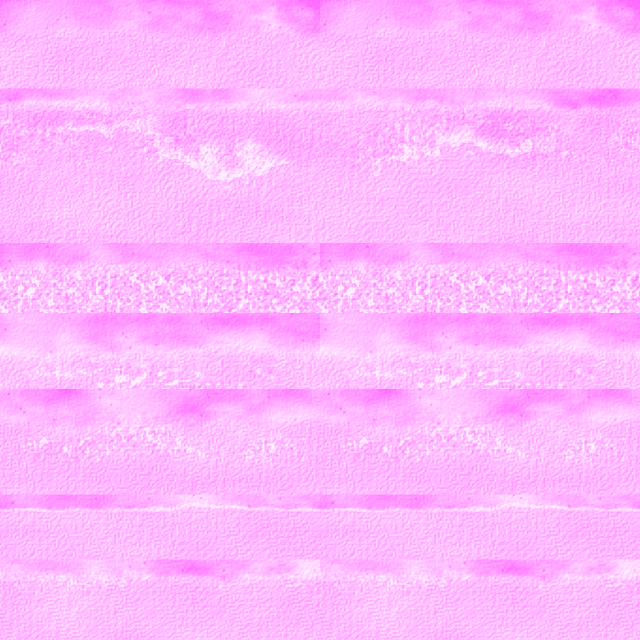
A WebGL 2 fragment shader for this texture:

```glsl
#version 300 es
precision highp float;
uniform vec2 u_resolution;
out vec4 outColor;

#define TILES 2.0
#define STRIPS 7
#define STAIN_TONE 0.67
#define PLASTER_TONE 0.735
#define STAIN_CONTRAST 0.62
#define GRAIN 0.22
#define SEAM_PALE 0.12
#define PIT_DENSITY 0.025
#define LIP_GLOW 0.19
#define CRACK_GLOW 0.16

// Each strip: top, stain depth, waviness of its edge, width of the pale edge
const vec4 SHAPE[STRIPS] = vec4[](
  vec4(0.000, 0.052, 0.006, 0.006), vec4(0.138, 0.026, 0.010, 0.008),
  vec4(0.380, 0.038, 0.020, 0.012), vec4(0.489, 0.062, 0.018, 0.011),
  vec4(0.608, 0.060, 0.025, 0.012), vec4(0.773, 0.023, 0.004, 0.0025),
  vec4(0.874, 0.028, 0.008, 0.008));
// Each strip: strength of the pale edge, fleck start, fleck end, fleck strength
const vec4 WEAR[STRIPS] = vec4[](
  vec4(0.01, 0.06, 0.08, 0.00), vec4(0.09, 0.03, 0.12, 0.13),
  vec4(0.02, 0.04, 0.14, 0.23), vec4(0.08, 0.082, 0.14, 0.20),
  vec4(0.02, 0.05, 0.11, 0.19), vec4(0.17, 0.03, 0.10, 0.03),
  vec4(0.08, 0.02, 0.05, 0.12));
// Pale patches left and right of each tile seam
const vec2 SEAM[STRIPS] = vec2[](vec2(1.0, 0.9), vec2(0.0), vec2(0.0, 1.0),
  vec2(1.0, 0.3), vec2(0.0), vec2(0.2, 0.6), vec2(0.0, 0.9));

float hash(vec2 p) {
  return fract(sin(dot(p, vec2(127.1, 311.7))) * 43758.5453);
}

// Value noise that wraps across a tile of the given width
float noise(vec2 p, vec2 freq, float wide) {
  p *= freq;
  vec2 cell = floor(p), f = p - cell;
  f = f * f * (3.0 - 2.0 * f);
  float wrap = freq.x * wide;
  float x0 = mod(cell.x, wrap), x1 = mod(cell.x + 1.0, wrap);
  return mix(mix(hash(vec2(x0, cell.y)), hash(vec2(x1, cell.y)), f.x),
             mix(hash(vec2(x0, cell.y + 1.0)), hash(vec2(x1, cell.y + 1.0)), f.x), f.y);
}

float fbm(vec2 p, vec2 freq, float wide) {
  float sum = 0.0, amp = 1.0, total = 0.0;
  for (int i = 0; i < 5; i++) {
    sum += amp * noise(p, freq, wide);
    total += amp;
    freq *= 2.0;
    amp *= 0.6;
  }
  return sum / total;
}

float bump(float x, float centre, float width) {
  float d = (x - centre) / width;
  return exp(-d * d);
}

// Sparse dark specks, one possible per cell
float pits(vec2 p, float wide) {
  vec2 cell = floor(p * 170.0), f = fract(p * 170.0);
  cell.x = mod(cell.x, 170.0 * wide);
  float radius = 0.15 + 0.2 * hash(cell + 5.3);
  vec2 centre = 0.35 + 0.3 * vec2(hash(cell + 1.7), hash(cell + 9.1));
  return step(1.0 - PIT_DENSITY, hash(cell)) * smoothstep(radius + 0.15, radius - 0.15, length(f - centre));
}

// Peeling patches: worn dark ground, ragged pale lip and hairline cracks
float peeling(vec2 p, float v, float fine) {
  float ragged = fbm(p, vec2(18.0, 22.0), 1.0) - 0.5;
  float lip = 0.075 + 0.05 * bump(p.x, 0.36, 0.11) + 0.03 * bump(p.x, 0.66, 0.09) + 0.1 * ragged;
  lip += 0.035 * pow(noise(vec2(p.x, 0.0), vec2(34.0), 1.0), 5.0);
  float patches = smoothstep(0.07, 0.11, p.x) * smoothstep(0.46, 0.44, p.x)
                + smoothstep(0.56, 0.59, p.x) * smoothstep(0.88, 0.82, p.x);
  float d = v - lip;
  float thick = 0.006 + 0.032 * noise(p, vec2(14.0, 6.0), 1.0);
  float pale = smoothstep(-thick, 0.0, d) * smoothstep(0.002, -0.001, d);
  float vein = smoothstep(0.016, 0.0, abs(fbm(p + 3.0, vec2(14.0), 1.0) - 0.5));
  float crack = vein * bump(d, 0.0, 0.025);
  float worn = smoothstep(0.025, 0.045, v) * smoothstep(0.15, 0.07, v);
  return patches * (LIP_GLOW * pale * (0.5 + 0.7 * fine) + CRACK_GLOW * crack)
       - 0.06 * worn * (0.8 + 3.0 * ragged);
}

float tone(vec2 p) {
  int s = 0;
  for (int i = 1; i < STRIPS; i++) if (p.y >= SHAPE[i].x) s = i;
  vec4 shape = SHAPE[s], wear = WEAR[s];
  float wide = s == 1 ? 1.0 : 1.0 / TILES;
  vec2 q = vec2(mod(p.x, wide), p.y);
  float v = p.y - shape.x, u = q.x / wide;

  // Clouded stain, paler beside the seam
  float cloud = fbm(q, vec2(10.0, 18.0), wide) - 0.5;
  float ragged = 0.5 * cloud;
  float pale = SEAM[s].x * smoothstep(0.24, 0.02, u + ragged)
             + SEAM[s].y * smoothstep(0.78, 0.95, u + ragged);
  float stain = STAIN_TONE + STAIN_CONTRAST * cloud + SEAM_PALE * pale;

  // Plaster below a wavy, broken pale edge
  float edge = shape.y + shape.z * 2.0 * (fbm(vec2(q.x, shape.x), vec2(12.0), wide) - 0.5);
  float d = v - edge;
  float plaster = PLASTER_TONE + 0.13 * (fbm(q + 2.0, vec2(10.0, 24.0), wide) - 0.5);
  float below = smoothstep(-0.01, 0.01, d + 0.03 * cloud);
  float g = mix(stain, plaster, below);
  float fine = noise(q, vec2(240.0, 260.0), wide);
  g += wear.x * bump(d + 0.02 * cloud, 0.0, shape.w) * (0.4 + 1.1 * fine);

  // Light and dark flecks in clusters
  float band = smoothstep(wear.y - 0.025, wear.y + 0.025, v) * smoothstep(wear.z + 0.02, wear.z - 0.02, v);
  float cluster = s == 2 ? 1.0 : smoothstep(0.4, 0.58, fbm(q + 5.0, vec2(12.0, 24.0), wide));
  vec2 fleckFreq = s == 3 ? vec2(120.0, 220.0) : vec2(270.0, 200.0);
  float light = smoothstep(0.52, 0.8, noise(q, fleckFreq, wide));
  float dark = smoothstep(0.55, 0.85, noise(q + 0.37, fleckFreq.yx, wide));
  g += wear.w * band * cluster * (light - 0.65 * dark);

  // Fine relief lit from one side, then pits
  float relief = noise(q, vec2(340.0), wide) - noise(q + vec2(0.002, 0.0015), vec2(340.0), wide);
  g += GRAIN * relief * mix(0.45, 1.0, below);
  g -= 0.2 * pits(q, wide) * mix(1.0, 0.25, below);
  if (s == 1) g += peeling(p, v, fine);
  return clamp(g, 0.42, 0.95);
}

void main() {
  float g = 0.0;
  for (int i = 0; i < 4; i++) {
    vec2 offset = vec2(i & 1, i >> 1) * 0.5 - 0.25;
    vec2 p = (gl_FragCoord.xy + offset) / u_resolution;
    g += 0.25 * tone(vec2(p.x, 1.0 - p.y));
  }
  outColor = vec4(1.0, g, 1.0, 1.0);
}
```
